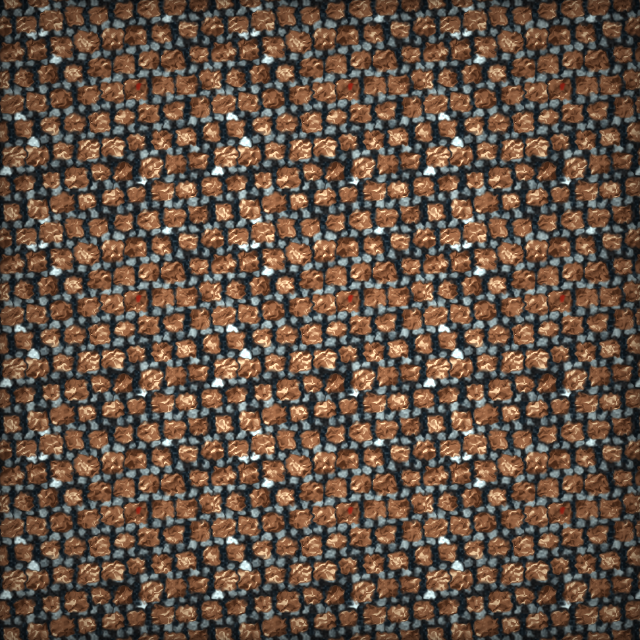
Give the GLSL for this texture, as a three.js fragment shader.

```glsl
#define TILES 3.02
#define CELLS 68.0
#define CELL_SCALE 8.25
#define PHASE vec2(0.065, -0.37)
#define COPPER_SIZE vec2(0.40, 0.35)
#define BAR_SIZE vec2(0.11, 0.43)
#define KNOT_SIZE vec2(0.16, 0.15)
#define SOFTNESS 0.07
#define JITTER 0.13
#define WARP 0.014
#define NO_WRAP 512.0

varying vec2 vUv;

const vec3 gapColor = vec3(0.12, 0.125, 0.13);
const vec3 slateDark = vec3(0.05, 0.085, 0.11);
const vec3 slateLight = vec3(0.21, 0.28, 0.32);
const vec3 knotDark = vec3(0.29, 0.34, 0.36);
const vec3 knotLight = vec3(0.66, 0.73, 0.73);
const vec3 copperDark = vec3(0.30, 0.17, 0.10);
const vec3 copperMid = vec3(0.62, 0.41, 0.28);
const vec3 copperShine = vec3(1.0, 0.86, 0.68);
const vec3 redFleck = vec3(0.68, 0.13, 0.08);

float hash(vec2 p) {
  return fract(sin(dot(p, vec2(127.1, 311.7))) * 43758.5453);
}

// Value noise that wraps after the given number of lattice steps
float noise(vec2 p, float period) {
  vec2 i = floor(p);
  vec2 f = fract(p);
  f = f * f * (3.0 - 2.0 * f);
  vec2 a = mod(i, period);
  vec2 b = mod(i + 1.0, period);
  return mix(mix(hash(a), hash(vec2(b.x, a.y)), f.x),
             mix(hash(vec2(a.x, b.y)), hash(b), f.x), f.y);
}

// Soft coverage of a rounded box
float pad(vec2 p, vec2 halfSize, float radius) {
  vec2 q = abs(p) - halfSize + radius;
  float d = length(max(q, 0.0)) + min(max(q.x, q.y), 0.0) - radius;
  return 1.0 - smoothstep(-SOFTNESS, SOFTNESS, d);
}

// Twisted fibres, bright on the ridges and dark towards the rim
vec3 copperThread(vec2 p, float seed) {
  vec2 along = mat2(0.82, -0.57, 0.57, 0.82) * p;
  float strand = noise(along * vec2(3.5, 9.0) + 100.0 + seed * 57.0, NO_WRAP);
  float grain = noise(p * 13.0 + 200.0 + seed * 91.0, NO_WRAP);
  float sheen = 0.65 * strand + 0.35 * grain + 0.16 * (seed - 0.5);
  sheen -= 0.7 * dot(p, p) - 0.06;
  vec3 color = mix(copperDark, copperMid, smoothstep(0.12, 0.55, sheen));
  return mix(color, copperShine, smoothstep(0.54, 0.86, sheen));
}

void main() {
  mat2 toLattice = mat2(8.0, -1.0, 4.0, 8.0);
  mat2 toTile = mat2(8.0, 1.0, -4.0, 8.0) / CELLS;

  // Uneven yarn, equal in every tile
  vec2 tile = vUv * TILES;
  vec2 bend = vec2(noise(tile * 24.0, 24.0), noise(tile * 24.0 + 7.0, 24.0));
  vec2 fray = vec2(noise(tile * 60.0, 60.0), noise(tile * 60.0 + 13.0, 60.0));
  vec2 pos = tile + WARP * (bend - 0.5) + WARP * (fray - 0.5);
  float fuzz = noise(tile * 110.0, 110.0);
  vec2 base = floor(toLattice * pos - PHASE);

  // Strongest coverage of each thread kind, with its colour
  vec4 copper = vec4(0.0);
  vec4 knot = vec4(0.0);
  float bar = 0.0;
  for (int y = -1; y <= 1; y++) {
    for (int x = -1; x <= 1; x++) {
      vec2 cell = base + vec2(float(x), float(y));
      float id = mod(cell.x + 8.0 * cell.y + 0.5, CELLS);
      id = floor(id);
      vec2 rnd = vec2(hash(vec2(id, 1.0)), hash(vec2(id, 2.0)));
      float seed = hash(vec2(id, 3.0));
      vec2 p = (pos - toTile * (cell + 0.5 + PHASE)) * CELL_SCALE;

      // Upright slate bar beside each copper pad
      vec2 barPos = p - vec2(0.5 + 0.06 * (rnd.x - 0.5), 0.06);
      bar = max(bar, pad(barPos, BAR_SIZE, 0.08));

      // Pale knots under both lower corners
      for (int k = 0; k < 2; k++) {
        float side = float(k) * 2.0 - 1.0;
        float tone = hash(vec2(id, 5.0 + side));
        vec2 knotPos = p - vec2(side * 0.27, -0.47 + 0.04 * side) - 0.1 * (rnd.yx - 0.5);
        float cover = pad(knotPos, KNOT_SIZE * (0.8 + 0.4 * tone), 0.11);
        vec3 color = mix(knotDark, knotLight, 0.55 * tone + 0.6 * fuzz);
        color *= 1.1 + 0.5 * step(0.93, tone) - 5.0 * dot(knotPos, knotPos);
        if (cover > knot.a) knot = vec4(color, cover);
      }

      // Raised copper pad
      vec2 q = p - JITTER * (rnd - 0.5);
      float cover = pad(q, COPPER_SIZE * (0.84 + 0.3 * seed), 0.2);
      vec3 color = copperThread(q, rnd.x);
      float fleck = step(0.96, seed) * pad(q - 0.12, vec2(0.1), 0.08);
      color = mix(color, redFleck, 0.8 * fleck);
      if (cover > copper.a) copper = vec4(color, cover);
    }
  }

  // Stack the layers from back to front
  vec3 color = gapColor * (0.6 + 0.9 * fuzz);
  color = mix(color, knot.rgb, knot.a);
  color = mix(color, mix(slateDark, slateLight, fuzz * fuzz), bar * 0.92);
  color = mix(color, copper.rgb, copper.a);

  // Light falls off towards the border
  vec2 rim = 4.0 * vUv * (1.0 - vUv);
  color *= mix(0.45, 1.1, pow(max(rim.x * rim.y, 0.0), 0.3));
  gl_FragColor = vec4(clamp(color, 0.0, 1.0), 1.0);
}
```
